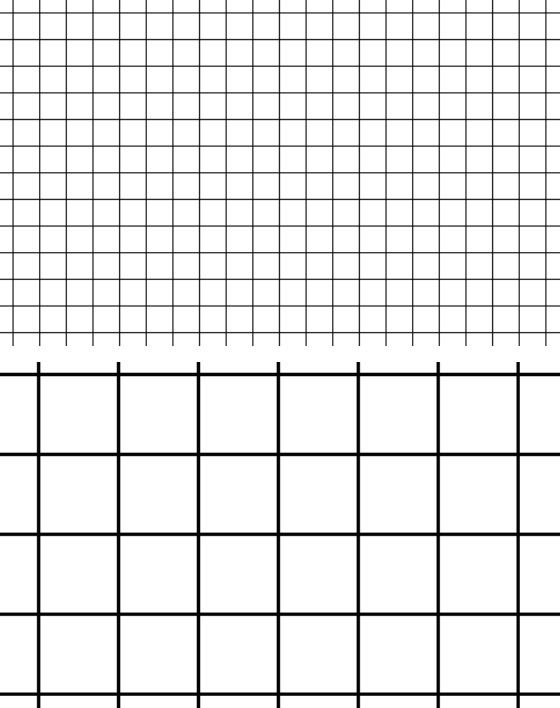
Top: the whole. Bottom: its middle third, enlarged.
A WebGL 2 fragment shader for this pattern:

```glsl
#version 300 es
precision highp float;
// Plain square grid: thin black rules on white, about 21 cells across and
// 13 down. The distance to the nearest rule on each axis is turned into
// ink coverage with a soft box filter.

uniform vec2 u_resolution;
out vec4 fragColor;

// Ink coverage per axis; all lengths are in cells.
vec2 ruleCoverage(vec2 distanceToRule, float lineWidth, float filterWidth) {
    vec2 overlap = 0.5 * (lineWidth + filterWidth) - distanceToRule;
    return clamp(overlap, 0.0, min(lineWidth, filterWidth)) / filterWidth;
}

void main() {
    // Square cells scaled by the canvas width
    float cellsPerPixel = 21.02 / u_resolution.x;
    vec2 cell = gl_FragCoord.xy * cellsPerPixel;

    // Distance to the nearest vertical and horizontal rule
    vec2 firstRule = vec2(0.49, 0.502);
    vec2 distanceToRule = abs(fract(cell - firstRule + 0.5) - 0.5);

    // Combine both directions without darkening the crossings twice
    vec2 ink = ruleCoverage(distanceToRule, 0.042, 1.3 * cellsPerPixel);
    float coverage = 1.0 - (1.0 - ink.x) * (1.0 - ink.y);

    vec3 paper = vec3(1.0);
    vec3 black = vec3(0.01);
    fragColor = vec4(mix(paper, black, coverage), 1.0);
}
```
